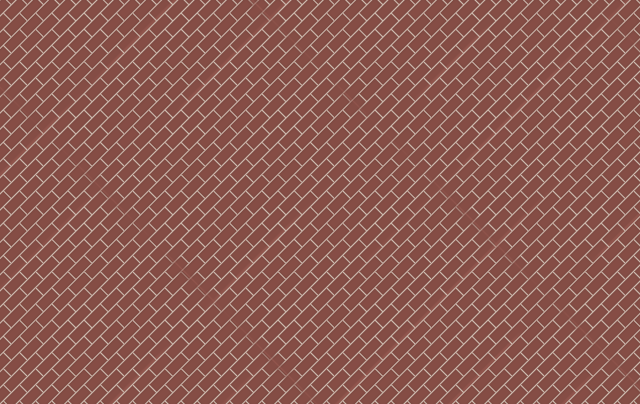
Reproduce this pattern procedurally as a Shadertoy shader.

```glsl
#define ROWS 25.0
#define PHASE vec2(0.6, 0.0)
#define JOINT_WIDTH 0.10
#define COURSE_GROUP 7.0
#define SEAM_SPACING 21.0
#define WEAR 0.55
#define BRICK vec3(0.522, 0.302, 0.271)
#define BRICK_EDGE vec3(0.490, 0.285, 0.255)
#define STAIN vec3(0.610, 0.360, 0.325)
#define MORTAR vec3(0.800, 0.725, 0.680)

float hash(vec2 p) {
    return fract(sin(dot(p, vec2(127.1, 311.7))) * 43758.5453);
}

// Smooth one-dimensional noise along a course
float noise(float x, float seed) {
    float i = floor(x);
    float f = smoothstep(0.0, 1.0, x - i);
    return mix(hash(vec2(i, seed)), hash(vec2(i + 1.0, seed)), f);
}

// Distance to the nearest line of a periodic set
float lineDistance(float x, float period) {
    return abs(mod(x + 0.5 * period, period) - 0.5 * period);
}

float stroke(float dist, float width, float pixel) {
    return clamp((0.5 * width - dist) / pixel + 0.5, 0.0, 1.0);
}

void mainImage(out vec4 fragColor, in vec2 fragCoord) {
    // Diagonal grid: one unit is the height of a brick, two its length
    vec2 q = fragCoord / iResolution.y * ROWS;
    vec2 g = vec2(q.x + q.y, q.y - q.x) + PHASE;
    float pixel = 1.41421 * ROWS / iResolution.y;

    // Running bond: every other course slides by half a brick
    float course = floor(g.y);
    float bedDist = lineDistance(g.y, 1.0);
    float headDist = lineDistance(g.x + mod(course, 2.0), 2.0);
    float dist = min(bedDist, headDist);

    // Brick faces with a faint dark rim and slight tone changes
    vec2 brick = vec2(floor((g.x + mod(course, 2.0)) * 0.5), course);
    vec3 color = BRICK * (1.0 + 0.012 * (hash(brick) - 0.5));
    float rim = 1.0 - smoothstep(0.08, 0.20 + pixel, dist);
    color = mix(color, BRICK_EDGE, 0.7 * rim);

    // Pale stains beside some bed joints
    float group = floor(g.y / COURSE_GROUP + 0.5);
    float patchy = smoothstep(0.45, 0.75, noise(g.x * 0.12, group));
    float bedStain = stroke(lineDistance(g.y - 0.12, COURSE_GROUP), 0.30, max(pixel, 0.15));
    color = mix(color, STAIN, WEAR * patchy * bedStain);

    // Thin worn seams running across the courses
    float seamDist = lineDistance(g.x + 0.8, SEAM_SPACING);
    float seamWear = noise(g.y * 0.35, floor(g.x / SEAM_SPACING) + 40.0);
    float seam = stroke(seamDist, 0.12, pixel) * seamWear;
    color = mix(color, STAIN, WEAR * seam);

    // Mortar, fading slightly where a seam crosses
    float fade = 1.0 - 0.55 * seamWear * (1.0 - smoothstep(0.15, 0.7, seamDist));
    float mortar = stroke(dist, JOINT_WIDTH, pixel) * fade;
    color = mix(color, MORTAR, mortar);

    fragColor = vec4(color, 1.0);
}
```
